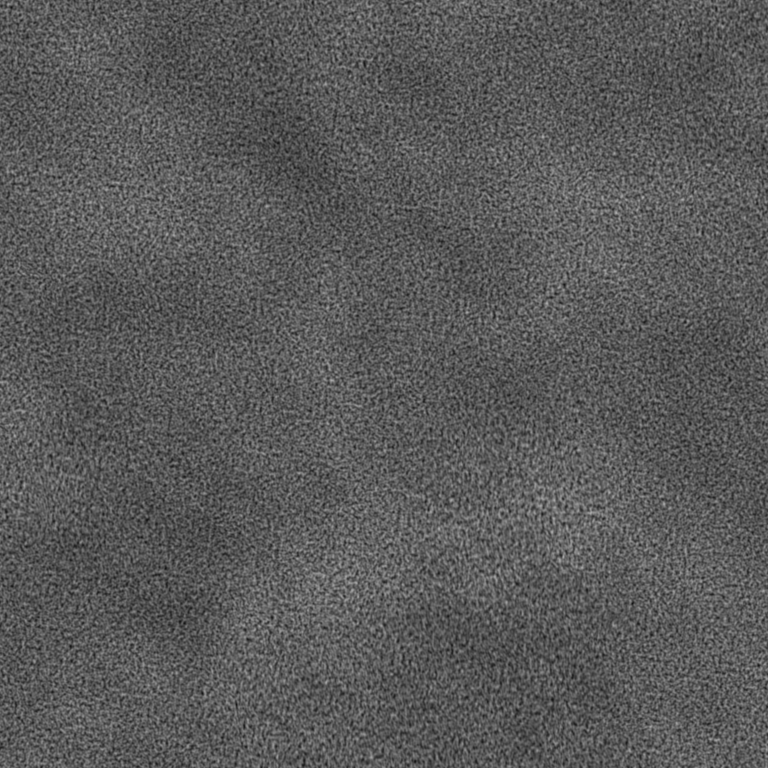
Write a WebGL 2 fragment shader that draws this texture.

```glsl
#version 300 es
precision highp float;

uniform vec2 u_resolution;
out vec4 fragColor;

const float MEAN_GREY = 0.357;
const float BLOTCH_CONTRAST = 0.23;
const float GRAIN_CONTRAST = 0.335;

float hash(ivec2 cell, uint seed) {
    uint h = uint(cell.x) * 1597334677u ^ uint(cell.y) * 3812015801u ^ seed * 2654435769u;
    h = (h ^ (h >> 16)) * 2246822519u;
    h = (h ^ (h >> 13)) * 3266489917u;
    h ^= h >> 16;
    return float(h >> 8) / 16777216.0;
}

// Smooth value noise, centred on zero
float valueNoise(vec2 p, uint seed) {
    ivec2 cell = ivec2(floor(p));
    vec2 f = fract(p);
    f = f * f * (3.0 - 2.0 * f);
    float low = mix(hash(cell, seed), hash(cell + ivec2(1, 0), seed), f.x);
    float high = mix(hash(cell + ivec2(0, 1), seed), hash(cell + ivec2(1, 1), seed), f.x);
    return mix(low, high, f.y) - 0.5;
}

// Slope of a random direction at one lattice corner
float cornerSlope(ivec2 cell, ivec2 corner, vec2 f, uint seed) {
    float angle = 6.28319 * hash(cell + corner, seed);
    return dot(vec2(cos(angle), sin(angle)), f - vec2(corner));
}

// Gradient noise: grains of one size, without broad drift
float gradientNoise(vec2 p, uint seed) {
    ivec2 cell = ivec2(floor(p));
    vec2 f = fract(p);
    vec2 s = f * f * (3.0 - 2.0 * f);
    float low = mix(cornerSlope(cell, ivec2(0, 0), f, seed), cornerSlope(cell, ivec2(1, 0), f, seed), s.x);
    float high = mix(cornerSlope(cell, ivec2(0, 1), f, seed), cornerSlope(cell, ivec2(1, 1), f, seed), s.x);
    return mix(low, high, s.y);
}

mat2 rotation(float angle) {
    float c = cos(angle), s = sin(angle);
    return mat2(c, s, -s, c);
}

// Cloudy sum of octaves, turned each time to hide the lattice
float clouds(vec2 p, uint seed) {
    mat2 turn = rotation(0.65);
    float sum = 0.0, weight = 1.0, total = 0.0;
    for (uint i = 0u; i < 5u; i++) {
        sum += weight * valueNoise(p, seed + i);
        total += weight;
        weight *= 0.7;
        p = turn * p * 2.03 + 7.3;
    }
    return sum / total;
}

// Two layers of short fibres; frequency sets their width and length
float fibres(vec2 p, vec2 frequency, uint seed) {
    float coarse = gradientNoise(rotation(0.12) * p * frequency, seed);
    float fine = gradientNoise(rotation(-0.2) * p * frequency * 1.45, seed + 1u);
    return 0.78 * coarse + 0.63 * fine;
}

// Nap that shifts between round grain and slightly upright grain
float nap(vec2 p, float streakiness) {
    vec2 sway = vec2(valueNoise(p * 24.0, 31u), valueNoise(p * 24.0, 32u)) * 0.004;
    float grain = fibres(p + sway, vec2(215.0, 205.0), 41u);
    float streaks = fibres(p + sway, vec2(225.0, 145.0), 51u);
    return mix(grain, streaks, streakiness) / length(vec2(1.0 - streakiness, streakiness));
}

void main() {
    vec2 uv = gl_FragCoord.xy / min(u_resolution.x, u_resolution.y);

    // Brushed patches, stretched a little along the falling diagonal
    vec2 patchPos = rotation(0.6) * uv * vec2(4.2, 5.6);
    float blotch = clouds(patchPos + 3.0, 11u);

    float streakiness = smoothstep(-0.2, 0.35, valueNoise(uv * 3.5 + 1.7, 21u)) * 0.7;
    float grain = nap(uv, streakiness);

    float grey = MEAN_GREY + BLOTCH_CONTRAST * blotch;
    grey += GRAIN_CONTRAST * grain * (1.0 + 0.5 * blotch);
    fragColor = vec4(vec3(clamp(grey, 0.0, 1.0)), 1.0);
}
```
